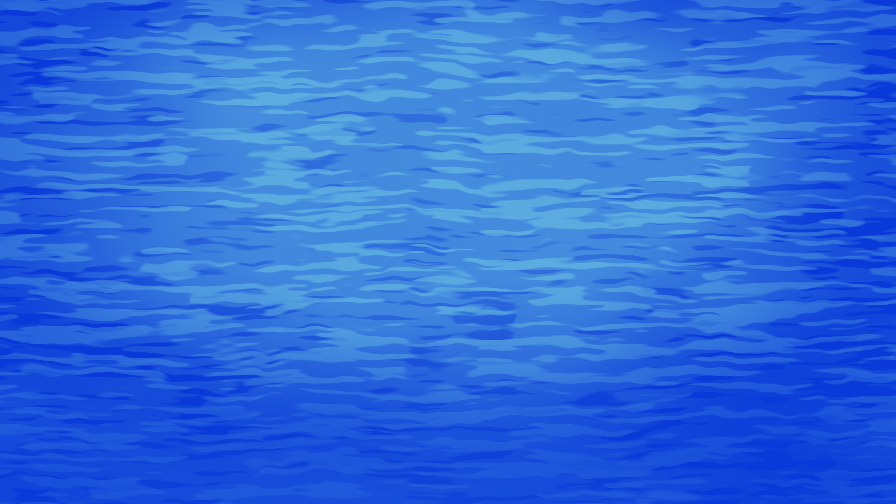
Reproduce this texture procedurally as a Shadertoy shader.

```glsl
const vec3 DEEP_BLUE = vec3(0.035, 0.225, 0.85);
const vec3 PALE_BLUE = vec3(0.375, 0.695, 0.88);
const vec2 GLOW_CENTER = vec2(0.49, 0.66);
const vec2 GLOW_RADIUS = vec2(0.54, 0.56);
const float GLOW_TONE = 0.66;
const float EDGE_TONE = 0.13;
const float CLOUD_AMOUNT = 0.11;
const vec2 RIPPLE_SCALE = vec2(9.0, 88.0);
const float RIPPLE_SOFTNESS = 0.13;
const float CREST_LEVEL = 0.16;
const float TROUGH_LEVEL = 0.24;
const float CREST_TONE = 0.27;
const float TROUGH_TONE = 0.24;

float hash(vec2 p) {
    return fract(sin(dot(p, vec2(127.1, 311.7))) * 43758.5453);
}

// Value noise from -1 to 1
float noise(vec2 p) {
    vec2 cell = floor(p);
    vec2 f = fract(p);
    f = f * f * (3.0 - 2.0 * f);
    float low = mix(hash(cell), hash(cell + vec2(1.0, 0.0)), f.x);
    float high = mix(hash(cell + vec2(0.0, 1.0)), hash(cell + 1.0), f.x);
    return 2.0 * mix(low, high, f.y) - 1.0;
}

float clouds(vec2 p) {
    return 0.65 * noise(p) + 0.35 * noise(p * 2.1 + 17.3);
}

// Long tapered streaks: stretched noise in two sizes
float ripples(vec2 p) {
    vec2 q = p * RIPPLE_SCALE;
    return 0.68 * noise(q) + 0.42 * noise(q * vec2(2.3, 1.7) + 41.7);
}

float streakMask(float height, float level) {
    return smoothstep(level - RIPPLE_SOFTNESS, level + RIPPLE_SOFTNESS, height);
}

void mainImage(out vec4 fragColor, in vec2 fragCoord) {
    vec2 uv = fragCoord / iResolution.xy;
    vec2 p = fragCoord / iResolution.y;

    // Broad glow with cloudy borders
    float distanceToGlow = length((uv - GLOW_CENTER) / GLOW_RADIUS);
    distanceToGlow += 0.12 * clouds(p * vec2(3.0, 5.0) + 5.0);
    float glow = 1.0 - smoothstep(0.38, 1.08, distanceToGlow);
    float tone = mix(EDGE_TONE, GLOW_TONE, glow);
    tone += CLOUD_AMOUNT * clouds(p * vec2(2.5, 6.0) + 31.0) * (1.0 - 0.5 * glow);

    // Gentle swell and small kinks bend the streaks
    vec2 bent = p;
    bent.y += 0.010 * noise(p * vec2(5.0, 9.0));
    bent.y += 0.0035 * noise(p * vec2(32.0, 40.0) + 9.0);

    // Crests and troughs gather in patches and calm down near the bottom
    float patches = clouds(p * vec2(3.2, 8.0) + 63.0);
    float calm = mix(0.38, 1.0, smoothstep(0.08, 0.36, uv.y));
    float crest = streakMask(ripples(bent) + 0.22 * patches, CREST_LEVEL);
    float trough = streakMask(ripples(bent + 7.7) - 0.30 * patches - 0.22 * glow, TROUGH_LEVEL);
    tone += calm * CREST_TONE * crest;
    tone -= calm * TROUGH_TONE * trough * (1.0 - 0.6 * crest);

    vec3 water = mix(DEEP_BLUE, PALE_BLUE, clamp(tone, 0.0, 1.0));
    fragColor = vec4(water, 1.0);
}
```
